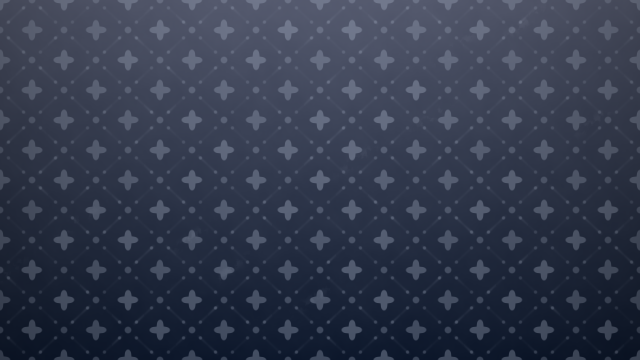
This pattern is drawn by a Shadertoy shader. Its source:

```glsl
// Damask-like wallpaper: four-lobed stars on a staggered lattice, with dot clusters
// between them joined by faint diagonal threads, over a dusk gradient.
// Lattice sites come from rounding, shapes from distances, wear from hashes and sines.

const vec2  REPEATS      = vec2(10.0, 6.0);
const float STAR_RADIUS  = 0.0215;   // lengths are fractions of the canvas height
const float STAR_LOBE    = 0.0068;
const float STAR_WOBBLE  = 0.0007;
const float DOT_RADIUS   = 0.0092;
const float BEAD_RADIUS  = 0.0045;
const vec2  BEAD_OFFSET  = vec2(0.0235, 0.0220);
const float THREAD_WIDTH = 0.0035;
const float EDGE_SOFT    = 0.0007;
const int   SCRATCHES    = 10;
const vec3  BOTTOM_COLOR = vec3(0.050, 0.092, 0.170);
const vec3  TOP_COLOR    = vec3(0.335, 0.355, 0.435);
const vec3  MOTIF_LIGHT  = vec3(0.64, 0.68, 0.76);
const float STAR_OPACITY = 0.36;
const float DOT_OPACITY  = 0.30;
const float BEAD_OPACITY = 0.23;
const float VIGNETTE     = 0.22;

float hash(vec2 p) {
    return fract(sin(dot(p, vec2(127.1, 311.7))) * 43758.5);
}

// Layered, warped sines in about -1..1
float mottle(vec2 p) {
    float sum = 0.0, gain = 0.5;
    for (int i = 0; i < 4; i++) {
        p = mat2(0.8, 0.6, -0.6, 0.8) * p * 1.8 + 1.7;
        sum += gain * sin(p.x + 1.3 * sin(p.y)) * sin(p.y + 0.8);
        gain *= 0.6;
    }
    return sum;
}

// Nearest site of a staggered lattice: whole cells or half-shifted cells
vec2 nearestSite(vec2 q, vec2 cell) {
    vec2 corner = round(q);
    vec2 centre = floor(q) + 0.5;
    return length((q - corner) * cell) < length((q - centre) * cell) ? corner : centre;
}

float fill(float d) {
    float w = EDGE_SOFT + 0.6 / iResolution.y;
    return 1.0 - smoothstep(-w, w, d);
}

float starDistance(vec2 p, float seed) {
    float angle = atan(p.y, p.x);
    float r = STAR_RADIUS + STAR_LOBE * cos(4.0 * angle)
            + STAR_WOBBLE * sin(3.0 * angle + 6.28 * seed);
    return (length(p) - r) * 0.8;
}

// Broken, speckled diagonal scuffs scattered over the canvas
float scuffs(vec2 p, float aspect) {
    float sum = 0.0;
    for (int i = 0; i < SCRATCHES; i++) {
        float n = float(i);
        vec2 centre = vec2((n + hash(vec2(n, 2.0))) / float(SCRATCHES) * aspect,
                           hash(vec2(n, 7.0)));
        vec2 d = mat2(0.8, -0.6, 0.6, 0.8) * (p - centre);
        sum += exp(-dot(d * d, vec2(220.0, 6000.0)));
    }
    return sum * smoothstep(-0.1, 0.5, mottle(p * 45.0));
}

void mainImage(out vec4 fragColor, in vec2 fragCoord) {
    vec2 uv = fragCoord / iResolution.xy;
    float aspect = iResolution.x / iResolution.y;
    vec2 p = vec2(uv.x * aspect, uv.y);
    vec2 cell = vec2(aspect, 1.0) / REPEATS;
    vec2 q = uv * REPEATS;

    // Gradient ground with soft mottling
    vec3 color = mix(BOTTOM_COLOR, TOP_COLOR, uv.y);
    color += 0.008 * mottle(p * 9.0) + 0.004 * mottle(p * 38.0);

    // Stars, each slightly different in outline and strength
    vec2 starSite = nearestSite(q, cell);
    float seed = hash(starSite * 2.0);
    vec2 toStar = (q - starSite) * cell;
    float star = fill(starDistance(toStar, seed)) * (0.9 + 0.2 * seed);

    // Dots midway between stars, each with four beads
    vec2 shift = vec2(0.5, 0.0);
    vec2 dotSite = nearestSite(q + shift, cell) - shift;
    vec2 toDot = (q - dotSite) * cell;
    vec2 quadrant = step(0.0, toDot);
    float beadSeed = hash(dotSite * 2.0 + quadrant * 31.0 + 5.0);
    float dotMask = fill(length(toDot) - DOT_RADIUS);
    vec2 toBead = abs(toDot) - BEAD_OFFSET;
    float bead = fill(length(toBead) - BEAD_RADIUS) * (0.75 + 0.5 * beadSeed);

    // Threads along the diagonals, strongest just outside a bead
    vec2 along = normalize(cell);
    float reach = dot(abs(toDot), along);
    float across = dot(abs(toDot), vec2(-along.y, along.x)) / THREAD_WIDTH;
    float tail = exp(-max(reach - length(BEAD_OFFSET), 0.0) * 45.0);
    float thread = exp(-across * across) * smoothstep(0.018, 0.034, reach)
                 * (0.03 + 0.15 * tail * beadSeed * beadSeed);

    // Composite, wear, then darker sides
    color = mix(color, MOTIF_LIGHT, thread);
    color = mix(color, MOTIF_LIGHT, bead * BEAD_OPACITY);
    color = mix(color, MOTIF_LIGHT, dotMask * DOT_OPACITY);
    color = mix(color, MOTIF_LIGHT, star * STAR_OPACITY);
    color += 0.035 * scuffs(p, aspect);
    float side = 2.0 * uv.x - 1.0;
    color *= 1.0 - VIGNETTE * side * side;

    fragColor = vec4(clamp(color, 0.0, 1.0), 1.0);
}
```
